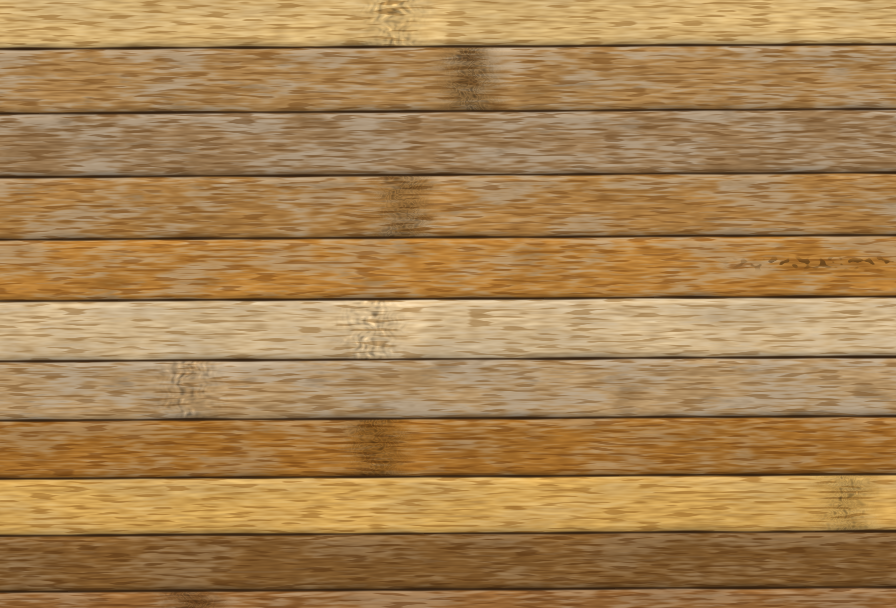
This texture is drawn by a WebGL 1 fragment shader. Its source:

```glsl
precision highp float;
uniform vec2 u_resolution;

const vec3 GAP = vec3(0.19, 0.12, 0.06);
const vec3 BLEACHED = vec3(0.70, 0.64, 0.56);
const vec3 UMBER = vec3(0.31, 0.20, 0.08);
const float TILT = 0.0077;
const float FIRST_SEAM = 0.0766;
const float PITCH = 0.1073;
const float SHRINK = 0.0009;

struct Slat {
  vec3 color;
  float wear;   // amount of grey weathering
  float knot;   // node position across the canvas
  float stain;  // darkness of the node
};

// Slats counted from the top
Slat slatAt(float i) {
  if (i < 0.5) return Slat(vec3(0.83, 0.69, 0.45), 0.15, 0.440, 0.12);
  if (i < 1.5) return Slat(vec3(0.66, 0.50, 0.30), 0.60, 0.525, 0.50);
  if (i < 2.5) return Slat(vec3(0.60, 0.47, 0.32), 0.65, -1.0, 0.0);
  if (i < 3.5) return Slat(vec3(0.66, 0.48, 0.26), 0.55, 0.450, 0.45);
  if (i < 4.5) return Slat(vec3(0.71, 0.49, 0.22), 0.50, -1.0, 0.0);
  if (i < 5.5) return Slat(vec3(0.82, 0.71, 0.54), 0.30, 0.415, 0.12);
  if (i < 6.5) return Slat(vec3(0.70, 0.57, 0.40), 0.65, 0.210, 0.12);
  if (i < 7.5) return Slat(vec3(0.63, 0.42, 0.17), 0.38, 0.420, 0.45);
  if (i < 8.5) return Slat(vec3(0.82, 0.64, 0.34), 0.18, 0.945, 0.35);
  if (i < 9.5) return Slat(vec3(0.49, 0.34, 0.17), 0.25, -1.0, 0.0);
  return Slat(vec3(0.56, 0.38, 0.20), 0.35, 0.210, 0.45);
}

vec2 gradientAt(vec2 cell) {
  vec3 q = fract(cell.xyx * vec3(0.1031, 0.1030, 0.0973));
  q += dot(q, q.yzx + 33.33);
  float angle = 6.2832 * fract((q.x + q.y) * q.z);
  return vec2(cos(angle), sin(angle));
}

// Gradient noise, roughly -1 to 1
float noise(vec2 p) {
  vec2 c = floor(p), f = p - c;
  vec2 u = f * f * f * (f * (f * 6.0 - 15.0) + 10.0);
  vec2 e = vec2(0.0, 1.0);
  float low = mix(dot(gradientAt(c), f), dot(gradientAt(c + e.yx), f - e.yx), u.x);
  float high = mix(dot(gradientAt(c + e), f - e), dot(gradientAt(c + 1.0), f - 1.0), u.x);
  return 1.5 * mix(low, high, u.y);
}

float fbm(vec2 p) {
  float sum = 0.0, gain = 0.6;
  for (int i = 0; i < 4; i++) {
    sum += gain * noise(p);
    p = p * 2.03 + 17.7;
    gain *= 0.5;
  }
  return sum;
}

// Fine broken fibres running along the slat
float fibres(vec2 p) {
  return 0.50 * noise(p * vec2(13.0, 175.0))
       + 0.60 * noise(p * vec2(34.0, 260.0) + 41.0)
       + 0.25 * noise(p * vec2(4.0, 80.0) + 83.0);
}

// Thin separate dashes
float dashes(vec2 p, float seed) {
  return smoothstep(0.22, 0.50, noise(p * vec2(18.0, 190.0) + seed));
}

// Short ripples across the fibres inside a node
float curls(vec2 p) {
  p.x += 0.010 * noise(p * vec2(20.0, 60.0));
  return 0.9 * noise(p * vec2(130.0, 75.0)) + 0.7 * noise(p * vec2(90.0, 190.0) + 13.0);
}

float bump(float x, float width) {
  return exp(-x * x / (width * width));
}

// Seam coordinate: whole numbers lie on the gaps, spacing narrows downward
float seamCoord(float depth) {
  float root = PITCH * PITCH - 4.0 * SHRINK * (depth - FIRST_SEAM);
  return (PITCH - sqrt(root)) / (2.0 * SHRINK);
}

vec3 slatColor(Slat s, vec2 p, float x, float v) {
  float grain = fibres(p);
  float ragged = x - s.knot + 0.012 * noise(p * vec2(9.0, 50.0));
  float knot = bump(ragged, 0.026);
  float curl = curls(p);

  vec3 col = s.color * (1.0 + 0.09 * fbm(p * vec2(3.0, 12.0) + 60.0));
  col *= 1.0 + mix(0.23, 0.10, knot) * grain * vec3(0.8, 1.0, 1.3);

  // Bleached patches broken up by the fibres
  float patches = fbm(p * vec2(7.0, 20.0)) + 0.25 * bump(v, 0.25);
  float bleach = smoothstep(-0.15, 0.55, patches + 0.7 * grain);
  col = mix(col, BLEACHED, s.wear * bleach * (1.0 - 0.6 * knot));
  col = mix(col, BLEACHED * 1.08, 0.45 * s.wear * dashes(p, 57.0));

  // Dark weather marks and fine cracks
  float marks = smoothstep(0.2, 0.7, fbm(p * vec2(10.0, 32.0) + 29.0) + 0.4 * grain);
  col = mix(col, UMBER, 0.45 * s.wear * marks);
  col = mix(col, s.color * vec3(0.72, 0.62, 0.46), 0.55 * dashes(p, 9.0));

  // Node with a pale collar
  float shade = s.stain * (0.25 + 0.6 * smoothstep(-0.1, 0.4, curl));
  col *= 1.0 + knot * (0.30 * curl - shade);
  return col * (1.0 + 0.06 * bump(ragged - 0.045, 0.016));
}

void main() {
  vec2 uv = gl_FragCoord.xy / u_resolution;
  float pixel = 1.0 / u_resolution.y;
  vec2 p = vec2(uv.x * u_resolution.x * pixel, uv.y + TILT * (0.5 - uv.x));
  float k = seamCoord(1.0 - p.y + 0.0007 * noise(vec2(p.x * 5.0, 3.0)));
  float index = floor(k) + 1.0;
  float v = fract(k);
  float height = PITCH - 2.0 * SHRINK * k;

  Slat s = slatAt(index);
  vec3 col = slatColor(s, p + index * vec2(5.37, 2.19), uv.x, v);

  // Row of insect pits on one slat
  float pitRow = bump(v - 0.45, 0.08) * smoothstep(0.78, 0.88, uv.x);
  float pits = smoothstep(0.1, 0.4, noise(p * vec2(75.0, 110.0)));
  col = mix(col, UMBER, 0.7 * pits * pitRow * step(abs(index - 4.0), 0.5));

  // Rounded edges and dark uneven gaps
  float below = v * height;
  float above = (1.0 - v) * height;
  float uneven = noise(vec2(p.x * 11.0, floor(k + 0.5) * 7.3));
  col *= 1.0 + 0.09 * bump(below - 0.007, 0.004) - (0.28 + 0.15 * uneven) * bump(above, 0.008);
  float gapWidth = 0.0019 + 0.0008 * uneven;
  float gap = 1.0 - smoothstep(gapWidth - pixel, gapWidth + pixel, min(below, above));
  gl_FragColor = vec4(mix(col, GAP, (0.88 + 0.12 * uneven) * gap), 1.0);
}
```
